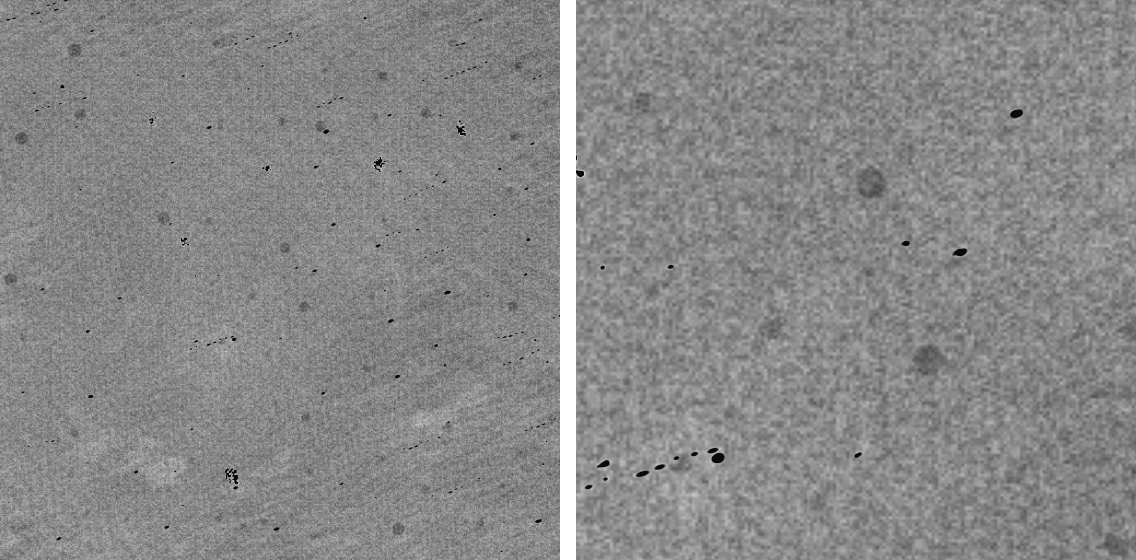
Left: the whole. Right: its middle third, enlarged.
Reproduce this texture procedurally as a WebGL 2 fragment shader.

```glsl
#version 300 es
precision highp float;
// Grainy grey polished metal with faint fibres, soft round spots, dark pits and beaded streaks.

#define BASE_TONE 0.527
#define GRAIN_CELLS 512.0
#define GRAIN_CONTRAST 0.135
#define CLOUD_CONTRAST 0.09
#define FIBRE_CONTRAST 0.07
#define SPOT_CELLS 9.5
#define SPECK_CELLS 11.0
#define STREAK_COUNT 22
#define STREAK_ANGLE 0.33
#define BEAD_SPACING 0.011
#define PIT_COUNT 6
#define SCRATCH_COUNT 6

uniform vec2 u_resolution;
out vec4 outColor;

float hash(vec2 p) {
    return fract(sin(dot(p, vec2(127.1, 311.7))) * 43758.5453);
}

vec2 hash2(vec2 p) {
    return vec2(hash(p), hash(p + vec2(37.2, 17.9)));
}

float noise(vec2 p) {
    vec2 i = floor(p), f = fract(p);
    f = f * f * (3.0 - 2.0 * f);
    return mix(mix(hash(i), hash(i + vec2(1, 0)), f.x),
               mix(hash(i + vec2(0, 1)), hash(i + vec2(1, 1)), f.x), f.y);
}

float fbm(vec2 p) {
    return 0.5 * noise(p) + 0.3 * noise(p * 2.1 + 7.3) + 0.2 * noise(p * 4.3 + 19.1);
}

// Turns p so that the x axis lies along the given angle
vec2 along(vec2 p, float angle) {
    float c = cos(angle), s = sin(angle);
    return vec2(c * p.x + s * p.y, c * p.y - s * p.x);
}

float ellipse(vec2 p, vec2 radii) {
    return (length(p / radii) - 1.0) * min(radii.x, radii.y);
}

// Zero-mean fine grain
float grain(vec2 p) {
    vec2 q = p * GRAIN_CELLS - 0.5;
    return noise(q) + noise(q + vec2(613, 271)) + noise(q * 0.5 + 91.0) - 1.5;
}

// Uneven tone: slope, clouds, directional fibres and pale patches
float surface(vec2 p) {
    vec2 q = along(p, STREAK_ANGLE);
    float tone = BASE_TONE - 0.03 * (p.x + p.y - 1.0);
    tone += CLOUD_CONTRAST * (fbm(p * 5.0 + 3.0) - 0.5);
    float fibres = noise(q * vec2(16, 120)) + noise(q * vec2(35, 210) + 40.0) - 1.0;
    tone += FIBRE_CONTRAST * fibres * smoothstep(0.3, 0.75, noise(p * 4.0 + 11.0));
    float patches = smoothstep(0.6, 0.8, fbm(q * vec2(13, 20) + 60.0));
    return tone + 0.07 * patches * smoothstep(0.9, 0.1, p.y);
}

// Steep, faint pale scratches
float scratches(vec2 p) {
    float sum = 0.0;
    for (int i = 0; i < SCRATCH_COUNT; i++) {
        vec2 id = vec2(i, 71);
        vec2 q = along(p - hash2(id), -1.35 + 0.3 * hash(id + 5.0));
        q.y += 0.006 * (noise(vec2(q.x * 60.0, id.x)) - 0.5);
        sum += smoothstep(0.005, 0.0, abs(q.y)) * smoothstep(0.06, 0.02, abs(q.x));
    }
    return sum;
}

// Soft grey discs, the larger ones darker
float spots(vec2 p) {
    vec2 cell = floor(p * SPOT_CELLS), id = cell + 131.0;
    vec2 q = (fract(p * SPOT_CELLS) - 0.15 - 0.7 * hash2(id)) / SPOT_CELLS;
    float size = hash(id + 8.5);
    float radius = 0.005 + 0.007 * size * size * size;
    float depth = (0.06 + 0.1 * size) * step(hash(id + 3.7), 0.8);
    float d = length(q);
    return depth * smoothstep(radius + 0.0015, radius - 0.0015, d)
         * (0.85 + 0.3 * smoothstep(radius * 0.6, 0.0, d));
}

// Distance to isolated dark specks
float specks(vec2 p) {
    vec2 id = floor(p * SPECK_CELLS) + 53.0;
    vec2 q = (fract(p * SPECK_CELLS) - 0.1 - 0.8 * hash2(id)) / SPECK_CELLS;
    float size = hash(id + 2.3);
    float radius = 0.0012 + 0.0024 * size * size;
    float d = ellipse(along(q, STREAK_ANGLE), radius * vec2(1.0 + hash(id + 6.1), 0.9));
    d += 0.0012 * (noise(p * 350.0) - 0.5);
    return hash(id + 9.4) < 0.55 ? d : 1.0;
}

// Distance to broken chains of elongated beads
float streaks(vec2 p) {
    float nearest = 1.0;
    for (int i = 0; i < STREAK_COUNT; i++) {
        vec2 id = vec2(i, 23);
        vec2 q = along(p - hash2(id), STREAK_ANGLE + 0.3 * (hash(id + 4.0) - 0.5));
        float bead = floor(q.x / BEAD_SPACING);
        float h = hash(vec2(bead, id.x + 0.5));
        if (abs(bead + 0.5) > 2.0 + 4.0 * hash(id + 7.0) || h < 0.35) continue;
        vec2 local = vec2(q.x - (bead + 0.5) * BEAD_SPACING, q.y + 0.006 * (h - 0.65));
        nearest = min(nearest, ellipse(local, vec2(0.0008 + 0.0035 * h * h, 0.0006 + 0.0009 * h)));
    }
    return nearest;
}

// Distance to ragged pits broken up by bright gaps
float pits(vec2 p) {
    float nearest = 1.0;
    for (int i = 0; i < PIT_COUNT; i++) {
        vec2 id = vec2(i, 47);
        vec2 q = along(p - 0.08 - 0.84 * hash2(id), 0.6 * hash(id + 2.0));
        nearest = min(nearest, ellipse(q, (0.006 + 0.007 * hash(id + 5.0)) * vec2(0.8, 1.1)));
    }
    nearest += 0.01 * (noise(p * 190.0) - 0.5);
    return max(nearest, 0.007 * (noise(p * 300.0 + 33.0) - 0.62));
}

void main() {
    float pixel = 1.0 / min(u_resolution.x, u_resolution.y);
    vec2 p = gl_FragCoord.xy * pixel;

    float tone = surface(p) + 0.035 * scratches(p) - spots(p);
    tone += GRAIN_CONTRAST * grain(p);

    // Dark marks with thin pale rims
    float marks = min(specks(p), streaks(p));
    float pit = pits(p);
    tone += 0.06 * smoothstep(0.002, 0.0, marks) + 0.22 * smoothstep(0.0025, 0.0, pit);
    float dark = smoothstep(0.6 * pixel, -0.6 * pixel, min(marks, pit));
    tone = mix(tone, 0.04, dark);

    outColor = vec4(vec3(clamp(tone, 0.0, 1.0)), 1.0);
}
```
